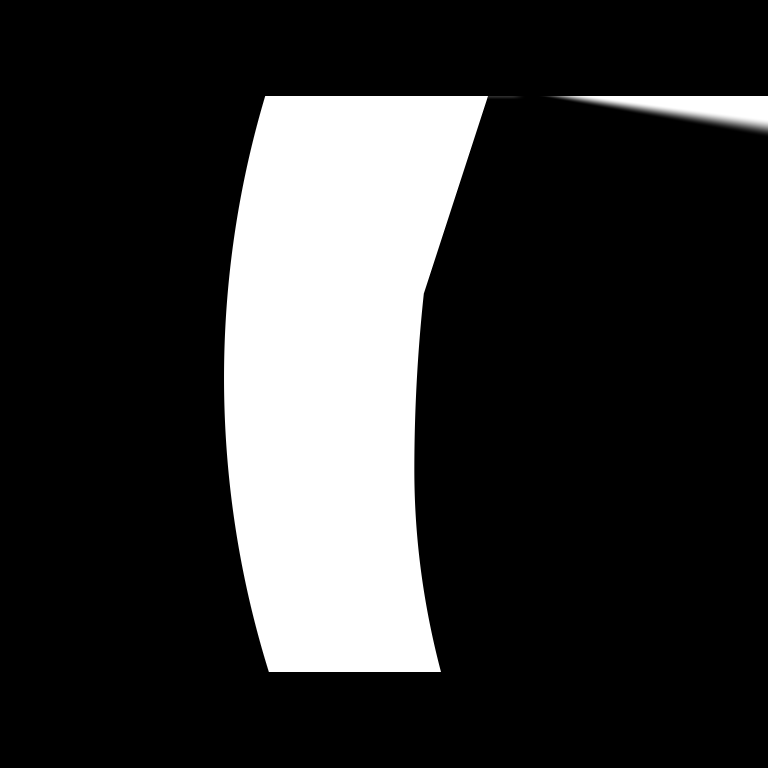
Give the GLSL for this background, as a WebGL 1 fragment shader.

```glsl
precision highp float;
uniform vec2 u_resolution;

const vec3 BLACK = vec3(0.0);
const vec3 WHITE = vec3(1.0);

// Horizontal bars above and below the lit frame
const float FRAME_BOTTOM = 0.125;
const float FRAME_TOP = 0.875;

// Outer edge of the band: a large circle
const vec2 ARC_CENTER = vec2(1.5755, 0.5078);
const float ARC_RADIUS = 1.2838;

// Inner edge of the band: two parabolas, then a straight upper run
const vec2 INNER_APEX = vec2(0.5395, 0.388);
const float LOWER_BEND = 0.502;
const float UPPER_BEND = 0.234;
const float RUN_SLOPE = 0.325;
const float RUN_OFFSET = 0.0623;

// Soft wedge hanging from the top right: start x and slope of each limit
const vec2 WEDGE_CORE = vec2(0.768, 0.13);
const vec2 WEDGE_FADE = vec2(0.697, 0.18);

// Faint line joining the band and the wedge
const vec2 GLINT_SPAN = vec2(0.635, 0.685);
const float GLINT_DEPTH = 0.005;
const float GLINT_LEVEL = 0.18;

// Antialiased coverage of a signed distance, negative inside
float coverage(float dist, float pixel) {
  return clamp(0.5 - dist / pixel, 0.0, 1.0);
}

float innerEdge(float y) {
  float rise = y - INNER_APEX.y;
  float lower = LOWER_BEND * rise * rise;
  float upper = max(UPPER_BEND * rise * rise, RUN_SLOPE * rise - RUN_OFFSET);
  return INNER_APEX.x + (rise < 0.0 ? lower : upper);
}

float curvedBand(vec2 p, float pixel) {
  float outer = length(p - ARC_CENTER) - ARC_RADIUS;
  float inner = p.x - innerEdge(p.y);
  return coverage(max(outer, inner), pixel);
}

float softWedge(vec2 p) {
  float depth = FRAME_TOP - p.y;
  float core = WEDGE_CORE.y * (p.x - WEDGE_CORE.x);
  float fade = WEDGE_FADE.y * (p.x - WEDGE_FADE.x);
  return 1.0 - smoothstep(core, max(fade, core + 0.001), depth);
}

float glint(vec2 p) {
  float along = step(GLINT_SPAN.x, p.x)
    * (1.0 - smoothstep(GLINT_SPAN.y - 0.02, GLINT_SPAN.y, p.x));
  float across = 1.0 - smoothstep(0.0, GLINT_DEPTH, FRAME_TOP - p.y);
  return GLINT_LEVEL * along * across;
}

void main() {
  vec2 p = gl_FragCoord.xy / u_resolution;
  float pixel = 1.0 / min(u_resolution.x, u_resolution.y);

  // The wedge belongs only to the area right of the band
  float wedge = softWedge(p) * step(GLINT_SPAN.x, p.x);
  float light = max(curvedBand(p, pixel), max(wedge, glint(p)));

  // Clip to the frame
  float frame = max(FRAME_BOTTOM - p.y, p.y - FRAME_TOP);
  light *= coverage(frame, pixel);

  gl_FragColor = vec4(mix(BLACK, WHITE, light), 1.0);
}
```
